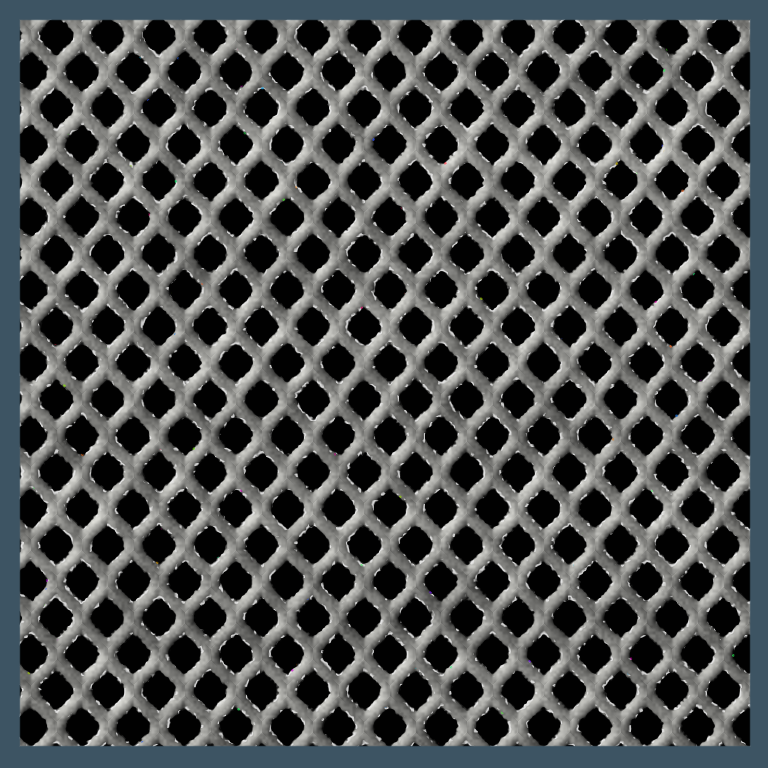
Write a Shadertoy shader that draws this pattern.

```glsl
// A galvanised wire mesh with rounded six-sided holes in a slate frame.
// Two interleaved lattices give the nearest hole; its distance sets the
// rod relief and lighting, and hashed noise adds worn, glinting rims.

const vec2  PERIOD      = vec2(0.0668, 0.0948);  // spacing of one lattice
const vec2  FIRST_HOLE  = vec2(0.0737, 0.9540);  // centre of the top left hole
const vec2  PANEL_MIN   = vec2(0.0260, 0.0286);
const vec2  PANEL_MAX   = vec2(0.9766, 0.9740);
const float CELL_REACH  = 0.0404;   // |x| + |y| on the rod centre line
const float HOLE_WIDTH  = 0.0212;   // half width of a hole
const float HOLE_REACH  = 0.0274;   // |x| + |y| on the slanted hole sides
const float ROD_RADIUS  = 0.0094;
const float ROUNDING    = 0.0035;
const float ROUGHNESS   = 0.0028;
const float GRAIN       = 256.0;    // grains across the canvas
const vec2  LIGHT       = vec2(-0.90, 0.42);
const vec3  FRAME_COLOR = vec3(0.240, 0.330, 0.390);
const vec3  HOLE_COLOR  = vec3(0.004);
const vec3  METAL_TINT  = vec3(1.0, 1.0, 0.975);

float hash21(vec2 p) {
    vec3 q = fract(vec3(p.xyx) * 0.1031);
    q += dot(q, q.yzx + 33.33);
    return fract((q.x + q.y) * q.z);
}

float valueNoise(vec2 p) {
    vec2 i = floor(p), f = fract(p);
    f = f * f * (3.0 - 2.0 * f);
    float low  = mix(hash21(i), hash21(i + vec2(1, 0)), f.x);
    float high = mix(hash21(i + vec2(0, 1)), hash21(i + vec2(1, 1)), f.x);
    return mix(low, high, f.y);
}

// Signed distance to the hexagonal border shared by neighbouring cells
float cellDistance(vec2 p) {
    p = abs(p);
    return max(p.x - 0.5 * PERIOD.x, (p.x + p.y - CELL_REACH) * 0.7071);
}

// Offset from the centre of the nearest hole
vec2 nearestHole(vec2 p) {
    vec2 q = (p - FIRST_HOLE) / PERIOD;
    vec2 a = (fract(q + 0.5) - 0.5) * PERIOD;
    vec2 b = (fract(q) - 0.5) * PERIOD;
    return cellDistance(a) < cellDistance(b) ? a : b;
}

// Rounded hole: x is the distance, yz its outward direction
vec3 holeDistance(vec2 p) {
    vec2 soft = sqrt(p * p + 0.000004);
    float side  = soft.x - HOLE_WIDTH;
    float slant = (soft.x + soft.y - HOLE_REACH) * 0.7071;
    float k = clamp(0.5 + 0.5 * (side - slant) / ROUNDING, 0.0, 1.0);
    float d = mix(slant, side, k) + ROUNDING * k * (1.0 - k);
    return vec3(d, mix(vec2(0.7071), vec2(1, 0), k) * p / soft);
}

void mainImage(out vec4 fragColor, in vec2 fragCoord) {
    vec2 uv = fragCoord / iResolution.xy;
    float pixel = 1.0 / min(iResolution.x, iResolution.y);
    vec2 grainPos = uv * GRAIN;
    float grain = valueNoise(grainPos);

    // Mesh shape with slightly ragged hole edges
    vec2 p = nearestHole(uv);
    vec3 hole = holeDistance(p);
    float edge = hole.x + (grain - 0.5) * ROUGHNESS;
    float metalMask = smoothstep(-pixel, pixel, edge);

    // Round rod relief; rising strands catch more light than falling ones
    float depth = clamp(hole.x / ROD_RADIUS, 0.0, 1.0);
    float slope = 1.0 - depth;
    float bulge = sqrt(1.0 - slope * slope);
    float rising = clamp(-p.x * p.y / 0.0003, -1.0, 1.0);
    float shade = 0.32 + 0.23 * bulge + 0.09 * rising;
    shade -= 0.30 * slope * dot(hole.yz, LIGHT);

    // Uneven zinc: row bands, broad patches and fine grain
    float band = cos(6.2832 * (uv.y - 0.79) / 0.235);
    float patchy = valueNoise(uv * vec2(31.0, 37.0) + 7.0) - 0.5;
    shade += 0.025 * band + 0.05 * (uv.y - 0.5);
    shade += 0.16 * patchy + 0.12 * (grain - 0.5);

    // Bright flecks along the rims, a few of them coloured
    float rim = 1.0 - smoothstep(0.0005, 0.0032, abs(edge - 0.0008));
    float fleck = rim * smoothstep(0.54, 0.78, valueNoise(grainPos * 0.8 + 41.0));
    vec3 metal = mix(shade * METAL_TINT, vec3(0.93), 0.85 * fleck);
    vec3 color = mix(HOLE_COLOR, metal, metalMask);

    vec2 speck = floor(grainPos);
    float rare = step(0.996, hash21(speck + 91.0)) * rim;
    float dotMask = 1.0 - smoothstep(0.3, 0.6, length(fract(grainPos) - 0.5));
    vec3 hue = 0.5 + 0.5 * cos(6.2832 * (hash21(speck + 17.0) + vec3(0.0, 0.33, 0.67)));
    color = mix(color, hue, 0.65 * rare * dotMask);

    // Slate frame
    vec2 inset = min(uv - PANEL_MIN, PANEL_MAX - uv);
    float panel = smoothstep(-pixel, pixel, min(inset.x, inset.y));
    fragColor = vec4(mix(FRAME_COLOR, clamp(color, 0.0, 1.0), panel), 1.0);
}
```
